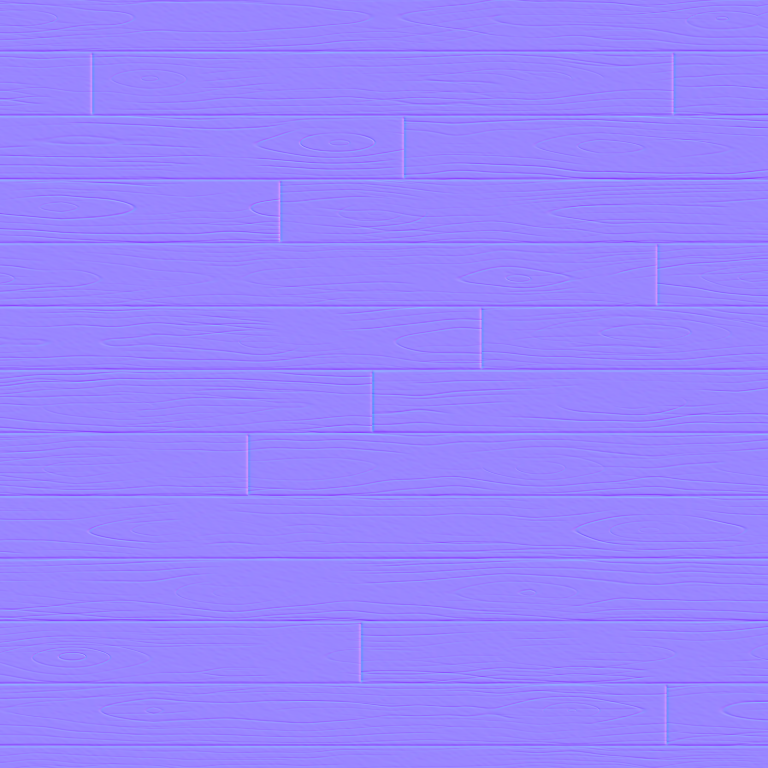
Write a WebGL 2 fragment shader that draws this texture map.

```glsl
#version 300 es
precision highp float;

uniform vec2 u_resolution;
out vec4 fragColor;

// Per row, from the bottom: main knot x, faint knot x, butt joint x (-1 for none)
const vec3 ROWS[12] = vec3[12](
    vec3(0.745, 0.20, 0.868), vec3(0.094, 0.75, 0.470),
    vec3(0.306, 0.69, -1.0),  vec3(0.846, 0.20, -1.0),
    vec3(0.703, 0.10, 0.323), vec3(0.824, 0.156, 0.485),
    vec3(0.341, 0.85, 0.627), vec3(0.677, 0.98, 0.856),
    vec3(0.491, 0.08, 0.365), vec3(0.443, 0.78, 0.526),
    vec3(0.195, 0.72, 0.877), vec3(0.94, 0.04, -1.0));

float hash(vec2 p) {
    vec3 q = fract(p.xyx * vec3(0.1031, 0.1030, 0.0973));
    q += dot(q, q.yzx + 33.33);
    return fract((q.x + q.y) * q.z);
}

float noise(vec2 p) {
    vec2 i = floor(p), f = fract(p);
    f = f * f * (3.0 - 2.0 * f);
    return mix(mix(hash(i), hash(i + vec2(1, 0)), f.x),
               mix(hash(i + vec2(0, 1)), hash(i + vec2(1, 1)), f.x), f.y);
}

// Rows grow slightly taller towards the top
float rowCoord(float y) {
    float s = (y - 0.0288) / 0.0809;
    return s - 0.00139 * s * s;
}

// Horizontal distance to a knot, levelling off away from it
float knotReach(float dx, float halfLength, float limit) {
    dx = abs(fract(dx + 0.5) - 0.5);
    return limit * tanh(dx / halfLength);
}

// One thin cut per unit of phase, each with its own depth
float cuts(float phase, float width, float seed) {
    float offset = (fract(phase) - 0.5) / width;
    float depth = hash(vec2(floor(phase), seed));
    return (0.3 + 0.7 * depth * depth) * exp(-offset * offset);
}

float grainHeight(vec2 p, float v, vec3 row, float seed) {
    vec2 q = p + vec2(seed * 3.7, seed * 1.3);
    float wave = 1.9 * noise(q * vec2(5.0, 12.0)) + 0.4 * noise(q * vec2(20.0, 40.0));

    // Rings around knots that open out into long grain lines
    float reach = min(knotReach(p.x - row.x, 0.08, 0.022),
                      0.004 + knotReach(p.x - row.y, 0.12, 0.018));
    float dy = (v - 0.42 - 0.16 * hash(vec2(seed, 5.0))) * 0.082;
    float dist = length(vec2(reach, dy)) + 0.0001;
    float width = 0.115 * max(abs(dy) / dist, 0.3);
    float broken = smoothstep(0.15, 0.5, noise(q * vec2(8.0, 45.0) + 40.0));
    float h = -0.165 * broken * cuts(120.0 * dist + wave, width, seed);

    // Shorter straight strokes, then fine fibre
    float sparse = smoothstep(0.5, 0.75, noise(q * vec2(10.0, 50.0) + 7.0));
    h -= 0.12 * sparse * cuts(v * 8.0 + 1.3 * wave, 0.10, seed + 50.0);
    return h + 0.045 * noise(q * vec2(130.0, 300.0) + vec2(0.0, 60.0 * q.x));
}

float jointHeight(float dx, float ledge) {
    float groove = -0.22 * exp(-dx * dx / 0.0000035) - 0.13 * exp(-abs(dx) / 0.003);
    return groove + ledge * smoothstep(-0.002, 0.002, dx) * exp(-abs(dx) / 0.02);
}

float height(vec2 p, float rowId, vec3 row, float seed) {
    float v = rowCoord(p.y) - rowId;
    float seam = min(abs(v), abs(1.0 - v)) * 0.082;
    float h = grainHeight(p, v, row, seed);
    h -= 0.26 * exp(-seam * seam / 0.0000028);

    // Butt joints fade out at the rounded plank corners
    float inside = smoothstep(0.0, 0.005, seam);
    float ledge = rowId == 5.0 ? 0.25 : 0.12 * hash(vec2(rowId, 9.0)) - 0.12;
    h += inside * jointHeight(p.x - row.z, ledge);
    if (rowId == 10.0) h += inside * jointHeight(p.x - 0.12, -0.08);
    return h;
}

void main() {
    vec2 p = gl_FragCoord.xy / u_resolution;
    float rowId = floor(rowCoord(p.y));
    vec3 row = ROWS[int(mod(rowId, 12.0))];
    float seed = rowId + 2.0 + 20.0 * step(row.z, p.x);

    // Surface slope from central differences
    vec2 e = vec2(0.0007, 0.0);
    vec2 slope = vec2(
        height(p + e.xy, rowId, row, seed) - height(p - e.xy, rowId, row, seed),
        height(p + e.yx, rowId, row, seed) - height(p - e.yx, rowId, row, seed));

    // Encode the tilted normal, with lit upper edges softer than shaded ones
    float tilt = slope.y > 0.0 ? slope.y : 0.7 * slope.y;
    vec3 color = vec3(0.60 - slope.x - 0.2 * abs(tilt), 0.525 - tilt, 1.0);
    color.g += 0.25 * abs(slope.x);
    fragColor = vec4(clamp(color, 0.0, 1.0), 1.0);
}
```
